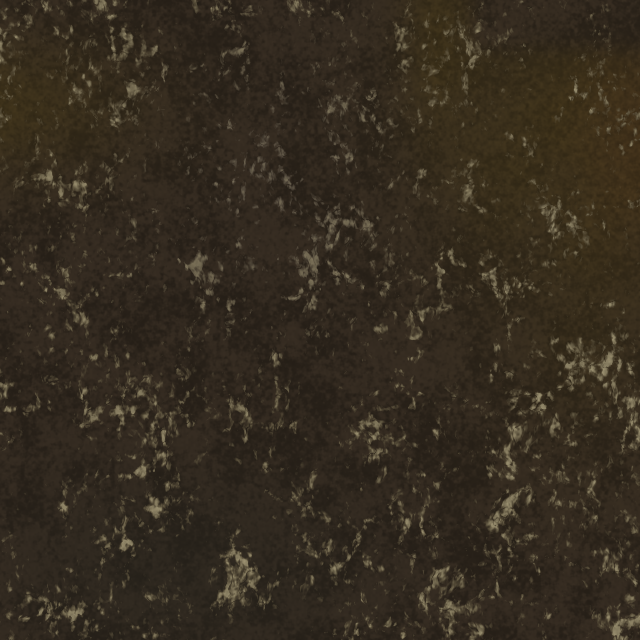
Give the GLSL for this texture, as a Shadertoy shader.

```glsl
// Dark, weathered brown surface with olive stains and pale flaking specks.
// Layered value noise gives the mottled ground; clustered, slightly upright
// chips, broken by fine gaps and gathered along streaks, give the worn flakes.

const vec3 DARK_EARTH  = vec3(0.150, 0.123, 0.093);
const vec3 WARM_EARTH  = vec3(0.208, 0.170, 0.130);
const vec3 COOL_SHADE  = vec3(0.150, 0.143, 0.117);
const vec3 OLIVE_STAIN = vec3(0.245, 0.198, 0.092);
const vec3 RUST_STAIN  = vec3(0.275, 0.192, 0.098);
const vec3 GREY_FLAKE  = vec3(0.330, 0.295, 0.245);
const vec3 SAND_FLAKE  = vec3(0.355, 0.315, 0.215);
const vec3 PALE_FLAKE  = vec3(0.580, 0.540, 0.420);

float hash(vec2 cell) {
    vec3 p = fract(vec3(cell.xyx) * 0.1031);
    p += dot(p, p.yzx + 33.33);
    return fract((p.x + p.y) * p.z);
}

float valueNoise(vec2 p) {
    vec2 cell = floor(p);
    vec2 f = fract(p);
    f = f * f * (3.0 - 2.0 * f);
    float low = mix(hash(cell), hash(cell + vec2(1, 0)), f.x);
    float high = mix(hash(cell + vec2(0, 1)), hash(cell + vec2(1, 1)), f.x);
    return mix(low, high, f.y);
}

// Sum of octaves, normalised to 0..1 and turned at each step
float fbm(vec2 p, int octaves) {
    float sum = 0.0, weight = 0.5, total = 0.0;
    for (int i = 0; i < octaves; i++) {
        sum += weight * valueNoise(p);
        total += weight;
        weight *= 0.5;
        p = mat2(0.8, 0.6, -0.6, 0.8) * p * 2.03 + 17.3;
    }
    return sum / total;
}

// Soft elliptical spot, 1 at its centre
float spot(vec2 p, vec2 centre, vec2 radius) {
    vec2 d = (p - centre) / radius;
    return exp(-dot(d, d));
}

// Mottled earth with a cooler area at the lower left
vec3 ground(vec2 uv, float grain) {
    float mottle = fbm(uv * vec2(24.0, 19.0) + 40.0, 4);
    float tone = 0.55 * mottle + 0.45 * grain;
    vec3 colour = mix(DARK_EARTH, WARM_EARTH, smoothstep(0.30, 0.66, tone));
    float cool = spot(uv, vec2(0.28, 0.1), vec2(0.3, 0.16));
    return mix(colour, COOL_SHADE, 0.4 * cool);
}

// Stain strength: upper right, a band at the upper left, a strip at the top
float oliveStain(vec2 uv) {
    float stain = spot(uv, vec2(0.93, 0.79), vec2(0.26, 0.20));
    stain += 0.8 * spot(uv, vec2(0.0, 0.83), vec2(0.22, 0.12));
    stain += 0.8 * spot(uv, vec2(0.69, 0.98), vec2(0.06, 0.15));
    stain += 0.4 * spot(uv, vec2(0.95, 0.46), vec2(0.20, 0.22));
    stain *= 0.65 + 0.8 * fbm(uv * 7.0 + 90.0, 3);
    float darkCorner = smoothstep(0.90, 0.95, uv.y) * smoothstep(0.72, 0.76, uv.x);
    return clamp(stain * (1.0 - 0.75 * darkCorner), 0.0, 1.0);
}

// Flake height: fine chips lifted where clusters and streaks pass
float flakeHeight(vec2 uv) {
    vec2 warp = vec2(fbm(uv * 17.0, 3), fbm(uv * 17.0 + 55.0, 3)) - 0.5;
    vec2 bent = uv + 0.07 * warp;
    float cluster = fbm(bent * vec2(19.0, 14.0) + 7.0, 4) - 0.5;
    float vein = abs(fbm(bent * vec2(11.0, 8.0) + 130.0, 3) - 0.5);
    float streak = 0.7 - smoothstep(0.0, 0.07, vein);
    vec2 fine = uv + 0.02 * warp;
    float chips = fbm(fine * vec2(118.0, 86.0) + 210.0, 3) - 0.5;
    float gap = abs(fbm(fine * vec2(95.0, 75.0) + 410.0, 2) - 0.5);
    float broken = 0.13 * smoothstep(0.12, 0.0, gap);
    float wear = 0.06 * spot(uv, vec2(0.95, 0.26), vec2(0.16, 0.34));
    wear += 0.04 * spot(uv, vec2(0.65, 0.05), vec2(0.2, 0.2));
    return 1.05 * chips + 0.9 * cluster + 0.11 * streak + wear - broken;
}

void mainImage(out vec4 fragColor, in vec2 fragCoord) {
    vec2 uv = fragCoord / iResolution.xy;

    // Ground and stains
    float grain = fbm(uv * 170.0 + 300.0, 2);
    vec3 colour = ground(uv, grain);
    float stain = oliveStain(uv);
    float rust = spot(uv, vec2(1.0, 0.78), vec2(0.10, 0.18));
    vec3 stainColour = mix(OLIVE_STAIN, RUST_STAIN, 0.6 * rust);
    colour = mix(colour, stainColour * (0.85 + 0.3 * grain), 0.8 * stain);

    // Worn flakes: dull rims, pale cores, greyer near the upper middle
    float height = flakeHeight(uv);
    float grey = spot(uv, vec2(0.42, 0.72), vec2(0.28, 0.32));
    vec3 rim = mix(SAND_FLAKE, GREY_FLAKE, max(grey, 0.35));
    colour = mix(colour, rim, 0.85 * smoothstep(0.08, 0.34, height));
    float core = smoothstep(0.24, 0.50, height) * (1.0 - 0.5 * grey);
    colour = mix(colour, PALE_FLAKE, core * (0.55 + 0.6 * grain));

    // Fine woven grain over everything
    float weave = valueNoise(uv * vec2(260.0, 230.0) + 500.0) - 0.5;
    colour *= 1.0 + 0.09 * weave;

    fragColor = vec4(colour, 1.0);
}
```
